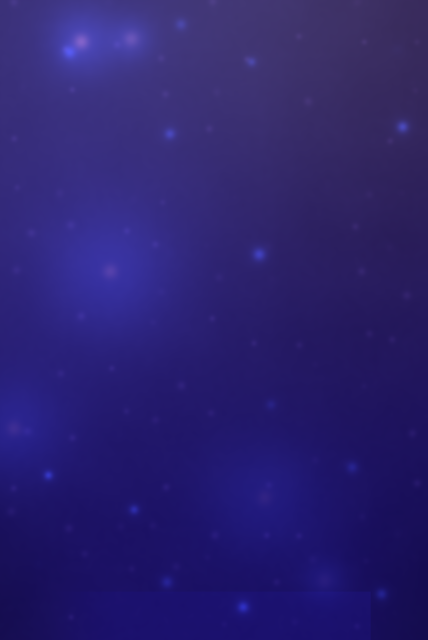
A WebGL 2 fragment shader for this background:

```glsl
#version 300 es
precision highp float;
// Dusky indigo backdrop with soft blue halos, small glowing sparks and faint dust.
uniform vec2 u_resolution;
out vec4 outColor;

vec2 hash2(vec2 p) {
    vec3 q = fract(p.xyx * vec3(0.1031, 0.103, 0.0973));
    q += dot(q, q.yzx + 33.33);
    return fract((q.xx + q.yz) * q.zy);
}

float cornerSlope(vec2 cell, vec2 offset) {
    return dot(hash2(cell + 50.0) * 2.0 - 1.0, offset);
}

float gradientNoise(vec2 p) {
    vec2 i = floor(p), f = fract(p);
    vec2 u = f * f * f * (f * (f * 6.0 - 15.0) + 10.0);
    vec2 e = vec2(1.0, 0.0);
    return mix(mix(cornerSlope(i, f), cornerSlope(i + e, f - e), u.x),
               mix(cornerSlope(i + e.yx, f - e.yx), cornerSlope(i + 1.0, f - 1.0), u.x), u.y);
}

float softDot(float dist, float radius) {
    return exp(-dist * dist / (radius * radius));
}

// One jittered dot per grid cell, with uneven brightness
float scatter(vec2 p, float cells, float radius, float seed) {
    vec2 cell = floor(p * cells);
    vec2 center = (cell + 0.18 + 0.64 * hash2(cell + seed)) / cells;
    vec2 traits = hash2(cell + seed + 17.0);
    float size = radius * mix(0.75, 1.15, traits.y);
    return softDot(length(p - center), size) * smoothstep(0.15, 0.95, traits.x);
}

// Large halos: center, radius, strength
const vec4 HALOS[6] = vec4[6](
    vec4(0.19, 1.398, 0.07, 1.0), vec4(0.307, 1.404, 0.045, 0.75),
    vec4(0.258, 0.861, 0.135, 0.72), vec4(0.033, 0.494, 0.11, 0.6),
    vec4(0.619, 0.332, 0.135, 0.5), vec4(0.758, 0.139, 0.045, 0.4));

void main() {
    // The width is one unit
    vec2 p = gl_FragCoord.xy / u_resolution.x;
    float height = gl_FragCoord.y / u_resolution.y;

    // Backdrop: deep blue below, greyer violet above and to the right
    float rise = smoothstep(0.05, 1.05, height);
    vec3 leftSide = mix(vec3(0.105, 0.065, 0.39), vec3(0.225, 0.185, 0.46), rise);
    vec3 rightSide = mix(vec3(0.095, 0.055, 0.37), vec3(0.205, 0.15, 0.34), rise);
    vec3 color = mix(leftSide, rightSide, smoothstep(0.1, 1.0, p.x));
    color += vec3(0.045, 0.05, 0.055) * softDot(length(p - vec2(0.62, 1.5)), 0.4);
    color += vec3(0.015, 0.015, 0.05) * softDot(length(p - vec2(0.25, 0.95)), 0.4);

    // Darker lower corners
    float edge = smoothstep(0.25, 0.55, abs(p.x - 0.5));
    color *= 1.0 - 0.2 * edge * (1.0 - smoothstep(0.0, 0.35, height));

    // Dim panel along the bottom, fading out to the left
    float panel = smoothstep(0.1, 0.3, p.x) * (1.0 - smoothstep(0.864, 0.868, p.x))
                * (1.0 - smoothstep(0.111, 0.115, p.y));
    color = mix(color, vec3(0.105, 0.065, 0.435), 0.8 * panel);

    // Halos with a broad bloom and a small rosy core
    for (int i = 0; i < 6; i++) {
        vec4 halo = HALOS[i];
        float dist = length(p - halo.xy);
        float glow = 0.75 * softDot(dist, halo.z) + 0.25 * softDot(dist, halo.z * 1.7);
        color += vec3(0.05, 0.075, 0.235) * halo.w * glow;
        color += vec3(0.22, 0.11, 0.06) * halo.w * halo.w * softDot(dist, 0.017);
    }

    // Sparks with a weak bloom, then fine dust
    float spark = scatter(p, 4.0, 0.012, 3.0) + 0.25 * scatter(p, 4.0, 0.024, 3.0);
    color += vec3(0.07, 0.105, 0.29) * spark;
    color += vec3(0.045, 0.03, 0.06) * scatter(p, 9.0, 0.009, 41.0);

    // Barely visible mottling
    color += vec3(0.008, 0.008, 0.014) * (gradientNoise(p * 9.0) + 0.6 * gradientNoise(p * 45.0));
    outColor = vec4(color, 1.0);
}
```
